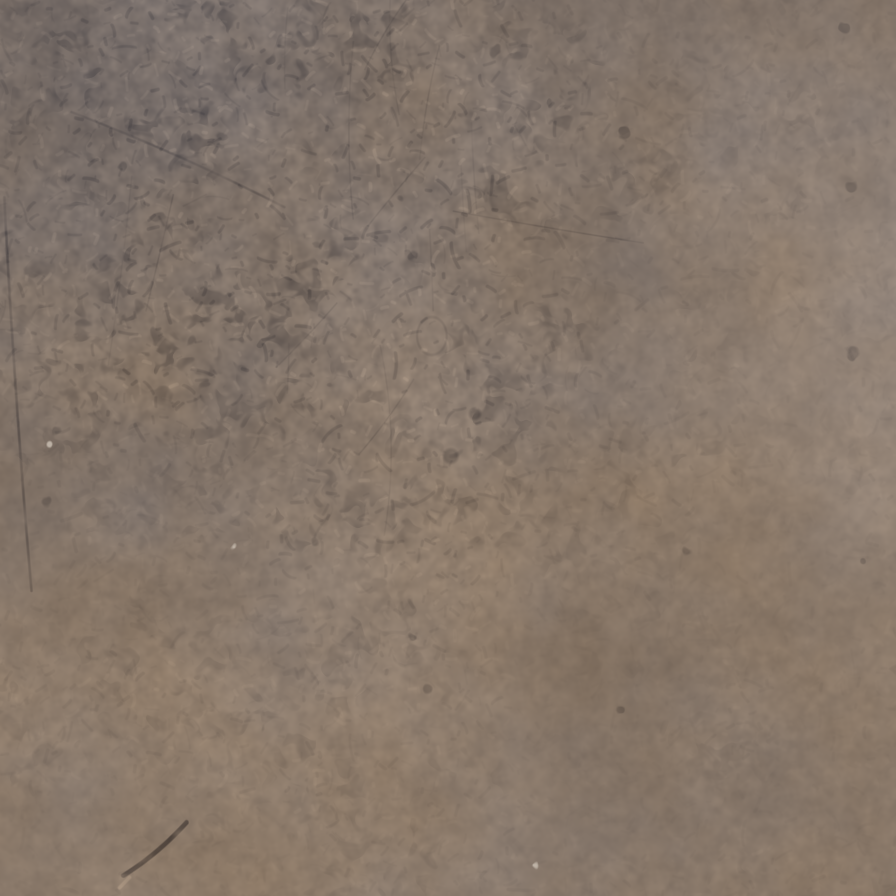
This texture is drawn by a Shadertoy shader. Its source:

```glsl
// Worn concrete floor: broad soft stains in taupe, a scuffed and cooler upper left,
// warmer smooth ground below. Layered value noise gives stains and flecks; curved
// strokes and small spots, scattered by hashed cells, give scratches and pits.
#define DARK_TONE vec3(0.400, 0.358, 0.333)
#define LIGHT_TONE vec3(0.592, 0.528, 0.474)
#define WARM_SHIFT vec3(0.005, -0.007, -0.025)
#define BASE_LEVEL 0.74
#define STAIN_CONTRAST 0.66
#define BLOTCH_CONTRAST 0.22
#define GRAIN_CONTRAST 0.52
#define FLECK_DEPTH 0.40
#define SCUFF_DEPTH 0.36
#define SCRATCH_DEPTH 0.50
#define SOFTNESS 0.0012

float hash(vec2 p) {
    vec3 q = fract(p.xyx * 0.1031);
    q += dot(q, q.yzx + 33.33);
    return fract((q.x + q.y) * q.z);
}

vec2 hash2(vec2 p) { return vec2(hash(p), hash(p + 57.3)); }

float noise(vec2 p) {
    vec2 i = floor(p), f = fract(p);
    f = f * f * (3.0 - 2.0 * f);
    return mix(mix(hash(i), hash(i + vec2(1, 0)), f.x),
               mix(hash(i + vec2(0, 1)), hash(i + vec2(1, 1)), f.x), f.y);
}

float fbm(vec2 p, int octaves) {
    float sum = 0.0, total = 0.0, gain = 1.0;
    for (int i = 0; i < octaves; i++) {
        sum += gain * noise(p);
        total += gain;
        p = mat2(1.6, 1.2, -1.2, 1.6) * p + 17.0;
        gain *= 0.55;
    }
    return sum / total;
}

float glow(vec2 p, vec2 center, float radius) {
    vec2 d = (p - center) / radius;
    return exp(-dot(d, d));
}

float edgeWidth() { return max(SOFTNESS, 0.7 / iResolution.y); }

// Coverage of a slightly bent stroke with round ends
float stroke(vec2 p, vec2 center, float angle, float halfLength, float halfWidth, float bend) {
    vec2 q = p - center;
    float c = cos(angle), s = sin(angle);
    q = vec2(c * q.x + s * q.y, c * q.y - s * q.x);
    q.y += bend * q.x * q.x;
    float d = length(vec2(max(abs(q.x) - halfLength, 0.0), q.y)) - halfWidth;
    return 1.0 - smoothstep(-edgeWidth(), edgeWidth(), d);
}

// Short scuffs at random angles, one per occupied cell
float scuffs(vec2 p, float cells, float share, float seed) {
    float cover = 0.0;
    vec2 home = floor(p * cells);
    for (int y = -1; y <= 1; y++)
    for (int x = -1; x <= 1; x++) {
        vec2 id = home + vec2(x, y);
        vec2 r = hash2(id + seed), k = hash2(id + seed + 131.0);
        float size = (0.10 + 0.34 * k.x * k.x) / cells;
        float ink = step(hash(id + seed + 211.0), share) * (0.35 + 0.65 * k.y);
        float mark = stroke(p, (id + r) / cells, 6.283 * hash(id + seed + 307.0),
                            size, 0.0008 + 0.0012 * k.y, (r.x - 0.5) * cells);
        cover = max(cover, ink * mark);
    }
    return cover;
}

// Rare small round spots, kept inside their cells
float spots(vec2 p, float cells, float share, float radius, float seed) {
    vec2 id = floor(p * cells);
    vec2 center = (id + 0.2 + 0.6 * hash2(id + seed)) / cells;
    float size = radius * (0.4 + 0.6 * hash(id + seed + 71.0));
    float d = length(p - center) + 0.005 * (noise(p * 160.0) - 0.5) - size;
    return step(hash(id + seed + 19.0), share) * (1.0 - smoothstep(-SOFTNESS, 2.0 * SOFTNESS, d));
}

// Long thin scratches, mostly upright, gathered in the worn zone
float scratches(vec2 p) {
    float cover = stroke(p, vec2(0.018, 0.56), 1.64, 0.22, 0.0014, 0.04);
    cover = max(cover, 0.8 * stroke(p, vec2(0.20, 0.825), -0.42, 0.13, 0.0013, 0.2));
    for (int i = 0; i < 16; i++) {
        vec2 r = hash2(vec2(i, 7)), k = hash2(vec2(i, 23));
        float angle = mix(1.57, 3.14 * k.x, step(0.5, k.y)) + 0.3 * (r.x - 0.5);
        float mark = stroke(p, vec2(0.08, 0.48) + r * vec2(0.62, 0.50), angle,
                            0.025 + 0.09 * k.x, 0.0008, 2.0 * (r.y - 0.5));
        cover = max(cover, mark * (0.25 + 0.45 * k.y));
    }
    return cover * (0.4 + 0.9 * noise(p * 45.0));
}

void mainImage(out vec4 fragColor, in vec2 fragCoord) {
    vec2 p = fragCoord / iResolution.y;

    // Broad light, stains and blotches
    float stain = fbm(p * 4.5 + 3.0, 4);
    float worn = clamp(1.25 * glow(p, vec2(0.34, 0.76), 0.40) + 1.2 * (stain - 0.5), 0.0, 1.0);
    float tone = BASE_LEVEL + STAIN_CONTRAST * (stain - 0.5);
    tone += BLOTCH_CONTRAST * (fbm(p * 19.0 + 25.0, 3) - 0.5);
    tone -= 0.36 * glow(p, vec2(0.05, 1.02), 0.40) + 0.16 * glow(p, vec2(0.90, 1.0), 0.28);
    tone += 0.23 * glow(p, vec2(0.97, 0.62), 0.27) + 0.10 * glow(p, vec2(0.42, 0.34), 0.20);
    tone -= 0.10 * worn + 0.12 * glow(p, vec2(0.80, 0.03), 0.32);

    // Fine grain and small broken dark flecks
    vec2 warp = vec2(noise(p * 60.0), noise(p * 60.0 + 40.0));
    float fleck = smoothstep(0.54, 0.74, fbm(p * 72.0 + 1.2 * warp, 2));
    float patchy = smoothstep(0.30, 0.65, fbm(p * 14.0 + 80.0, 2));
    float grain = fbm(p * 95.0 + 9.0, 2) - 0.5;
    tone += GRAIN_CONTRAST * grain * (0.55 + 0.6 * worn);
    tone -= FLECK_DEPTH * fleck * patchy * (0.18 + 0.82 * worn);

    // Scuffs and scratches
    float scuff = max(scuffs(p, 30.0, 0.5, 5.0), scuffs(p, 56.0, 0.55, 83.0));
    tone -= SCUFF_DEPTH * scuff * (0.18 + 0.82 * worn);
    tone += 0.26 * scuffs(p, 60.0, 0.5, 149.0) * (0.15 + 0.85 * worn);
    tone -= SCRATCH_DEPTH * scratches(p);
    float ring = abs(length((p - vec2(0.482, 0.625)) * vec2(1.15, 0.9)) - 0.019);
    tone -= 0.25 * (1.0 - smoothstep(0.0, 0.0028, ring));

    // Pits, one bold gouge and its pale chipped edge
    float pit = 0.7 * spots(p, 12.0, 0.13, 0.0065, 43.0);
    pit = max(pit, smoothstep(0.011, 0.006, length(p - vec2(0.503, 0.491))));
    pit = max(pit, smoothstep(0.009, 0.004, length(p - vec2(0.530, 0.538))));
    float gouge = stroke(p, vec2(0.175, 0.050), 0.70, 0.046, 0.0026, -1.5);
    tone -= 0.60 * pit + 1.1 * gouge * (0.4 + 0.8 * noise(p * 90.0));
    tone += 0.35 * stroke(p, vec2(0.139, 0.015), 0.8, 0.008, 0.002, 0.0);

    // Colour: warm below, cool violet grey above, a few pale chips
    float warm = 0.9 - 1.1 * smoothstep(0.15, 0.95, p.y) - 0.5 * glow(p, vec2(0.1, 1.0), 0.4);
    warm += 2.6 * (fbm(p * 7.0 + 60.0, 4) - 0.5);
    vec3 color = mix(DARK_TONE, LIGHT_TONE, tone) + WARM_SHIFT * warm;
    color = mix(color, vec3(0.80, 0.76, 0.71), 0.8 * spots(p, 9.0, 0.04, 0.0032, 97.0));
    fragColor = vec4(clamp(color, 0.0, 1.0), 1.0);
}
```
